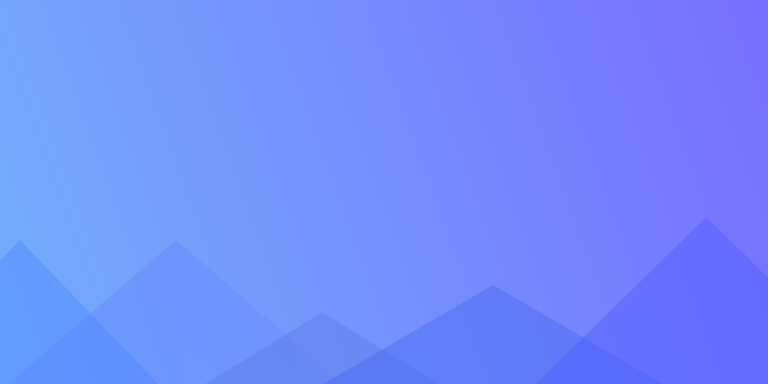
This background is drawn by a Shadertoy shader. Its source:

```glsl
#define SKY_START vec3(0.455, 0.685, 0.985)
#define SKY_END   vec3(0.468, 0.430, 1.000)
#define SKY_ANGLE 0.349
#define PEAK_COUNT 5

// Each peak: apex x, apex y, half-width per unit of drop, fade to the right
const vec4 PEAKS[PEAK_COUNT] = vec4[](
    vec4(0.052, 0.375, 0.960, 0.0),
    vec4(0.458, 0.375, 1.163, 1.4),
    vec4(0.839, 0.187, 1.630, 0.0),
    vec4(1.284, 0.258, 1.715, 0.0),
    vec4(1.839, 0.435, 1.020, 0.0));

// Each tint: colour and opacity
const vec4 TINTS[PEAK_COUNT] = vec4[](
    vec4(0.28, 0.52, 1.00, 0.40),
    vec4(0.36, 0.48, 1.00, 0.30),
    vec4(0.32, 0.43, 0.87, 0.30),
    vec4(0.26, 0.40, 0.94, 0.40),
    vec4(0.29, 0.35, 1.00, 0.40));

// Linear gradient whose ends touch the lower left and upper right corners
vec3 skyColor(vec2 p) {
    vec2 direction = vec2(cos(SKY_ANGLE), sin(SKY_ANGLE));
    float t = dot(p, direction) / dot(vec2(2.0, 1.0), direction);
    return mix(SKY_START, SKY_END, t);
}

// Signed distance to the two slopes, positive inside the peak
float peakDistance(vec2 p, vec4 peak) {
    float halfWidth = (peak.y - p.y) * peak.z;
    return (halfWidth - abs(p.x - peak.x)) / length(vec2(1.0, peak.z));
}

void mainImage(out vec4 fragColor, in vec2 fragCoord) {
    // Canvas spans 2 by 1 units
    vec2 p = fragCoord / iResolution.xy * vec2(2.0, 1.0);
    float edge = 0.7 / iResolution.y;
    vec3 color = skyColor(p);

    // Translucent peaks, back to front
    for (int i = 0; i < PEAK_COUNT; i++) {
        float coverage = smoothstep(-edge, edge, peakDistance(p, PEAKS[i]));
        float fade = 1.0 - PEAKS[i].w * max(p.x - PEAKS[i].x, 0.0);
        color = mix(color, TINTS[i].rgb, coverage * TINTS[i].a * max(fade, 0.0));
    }

    fragColor = vec4(color, 1.0);
}
```
